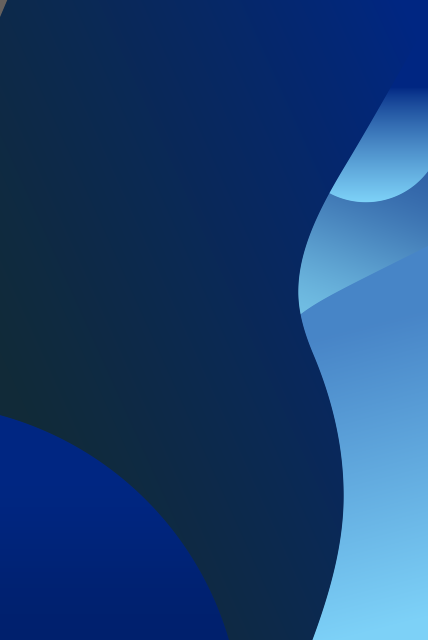
A Shadertoy shader for this background:

```glsl
#define ROYAL_BLUE vec3(0.0, 0.15, 0.51)
#define NIGHT_BLUE vec3(0.065, 0.165, 0.22)
#define STEEL_BLUE vec3(0.28, 0.52, 0.78)
#define SHADE_BLUE vec3(0.20, 0.41, 0.70)
#define SKY_BLUE vec3(0.49, 0.82, 0.97)
#define CORNER_GREY vec3(0.40, 0.38, 0.37)
#define BALL_CENTER vec2(0.855, 1.207)
#define BALL_RADIUS 0.181
#define HILL_CENTER vec2(-0.2035, -0.2145)
#define HILL_RADIUS 0.769

// Edge knots from bottom to top: height, position, slope
const int KNOTS = 6;
const vec3 edgeKnots[KNOTS] = vec3[KNOTS](
    vec3(0.0, 0.730, 0.37), vec3(0.338, 0.803, 0.0),
    vec3(0.670, 0.732, -0.42), vec3(0.816, 0.697, 0.0),
    vec3(1.109, 0.805, 0.60), vec3(1.5, 1.029, 0.575));

// Coverage of the inside of a signed distance
float cover(float dist, float pixel) {
    return 1.0 - smoothstep(-0.6 * pixel, 0.6 * pixel, dist);
}

float hermite(vec3 a, vec3 b, float y) {
    float span = b.x - a.x;
    float t = (y - a.x) / span;
    float s = 1.0 - t;
    return s * s * ((1.0 + 2.0 * t) * a.y + t * span * a.z)
         + t * t * ((1.0 + 2.0 * s) * b.y - s * span * b.z);
}

// Horizontal position of the flowing edge at a height
float flowEdge(float y) {
    float x = edgeKnots[0].y;
    for (int i = 0; i < KNOTS - 1; i++) {
        if (y >= edgeKnots[i].x) x = hermite(edgeKnots[i], edgeKnots[i + 1], y);
    }
    return x;
}

float waveTop(float x) {
    float d = max(x - 0.703, 0.0);
    return 0.764 + 0.5 * d + 0.011 * (1.0 - exp(-25.0 * d));
}

void mainImage(out vec4 fragColor, in vec2 fragCoord) {
    // Canvas is 1 wide and 1.5 high
    vec2 p = fragCoord / iResolution.xy * vec2(1.0, 1.5);
    float pixel = 1.0 / iResolution.x;

    // Back layer
    float backBlend = smoothstep(-1.42, -0.90, dot(p, vec2(-0.35, -0.94)));
    vec3 color = mix(SHADE_BLUE * 0.93, SKY_BLUE * 0.93, backBlend);

    // Ball fading into the deep blue top
    float fade = clamp((1.295 - p.y) / 0.268, 0.0, 1.0);
    vec3 ball = mix(ROYAL_BLUE, SKY_BLUE, pow(fade, 0.8));
    float ballCover = cover(length(p - BALL_CENTER) - BALL_RADIUS, pixel);
    color = mix(color, ball, max(ballCover, step(1.25, p.y)));

    // Lower wave
    float waveBlend = clamp((dot(p, vec2(0.25, -0.97)) + 0.5) / 0.7, 0.0, 1.0);
    vec3 wave = mix(STEEL_BLUE, SKY_BLUE, waveBlend);
    color = mix(color, wave, cover((p.y - waveTop(p.x)) * 0.89, pixel));

    // Dark flowing body
    float bodyBlend = clamp((dot(p, vec2(0.91, 0.41)) - 0.27) / 1.2, 0.0, 1.0);
    vec3 body = mix(NIGHT_BLUE, ROYAL_BLUE, mix(bodyBlend, bodyBlend * bodyBlend, 0.2));
    float edge = flowEdge(p.y);
    float edgeSlope = (flowEdge(p.y + 0.001) - edge) / 0.001;
    color = mix(color, body, cover((p.x - edge) * inversesqrt(1.0 + edgeSlope * edgeSlope), pixel));

    // Rounded hill
    vec3 hill = mix(ROYAL_BLUE * 0.84, ROYAL_BLUE, smoothstep(0.0, 0.4, p.y));
    color = mix(color, hill, cover(length(p - HILL_CENTER) - HILL_RADIUS, pixel));

    // Corner sliver
    float corner = dot(p - vec2(0.0, 1.46), vec2(0.92, -0.39));
    color = mix(color, CORNER_GREY, cover(corner, pixel));

    fragColor = vec4(color, 1.0);
}
```
